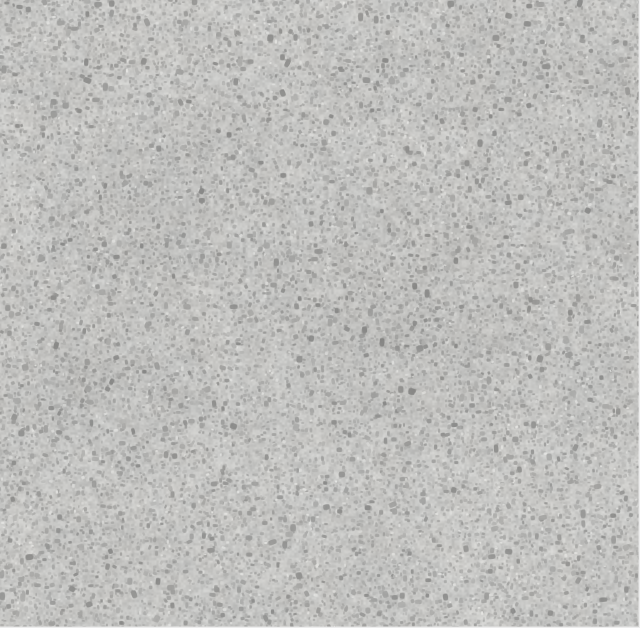
Give the GLSL for this texture, as a Shadertoy shader.

```glsl
// Pale grey engineered stone: a finely mottled ground strewn with mineral grains.
// Jittered cell layers scatter small, medium and large chips, mostly upright or
// level; value noise supplies the powdery ground and its broad clouding.

const float SOFTNESS = 0.0013;              // half width of a grain edge
const vec3 STONE_TINT = vec3(1.001, 1.001, 0.990);
const vec3 RIM_COLOR = vec3(0.93);

// Integer hash: three random values in 0..1 for a cell and a seed.
vec3 hash3(vec2 cell, int seed) {
    uvec3 v = uvec3(ivec3(ivec2(cell), seed) + 4096);
    v = v * 1664525u + 1013904223u;
    v.x += v.y * v.z;
    v.y += v.z * v.x;
    v.z += v.x * v.y;
    v ^= v >> 16u;
    v.x += v.y * v.z;
    v.y += v.z * v.x;
    v.z += v.x * v.y;
    return vec3(v >> 8u) / 16777216.0;
}

// Smooth value noise centred on zero, -0.5..0.5.
float valueNoise(vec2 p, int seed) {
    vec2 cell = floor(p);
    vec2 f = fract(p);
    f = f * f * (3.0 - 2.0 * f);
    float bottom = mix(hash3(cell, seed).x, hash3(cell + vec2(1, 0), seed).x, f.x);
    float top = mix(hash3(cell + vec2(0, 1), seed).x, hash3(cell + vec2(1, 1), seed).x, f.x);
    return mix(bottom, top, f.y) - 0.5;
}

// Distance-like shape between an ellipse and a box, turned by an angle.
float chipDistance(vec2 offset, float angle, float stretch, float radius) {
    float c = cos(angle);
    float s = sin(angle);
    vec2 q = abs(mat2(c, -s, s, c) * offset) * vec2(1.0 / stretch, stretch);
    return mix(length(q), max(q.x, q.y), 0.5) - radius;
}

// Angle close to level or upright, with some spread.
float chipAngle(float random) {
    float turn = random * 2.0;
    float spread = fract(turn) - 0.5;
    return 1.5708 * floor(turn) + 4.0 * spread * spread * spread;
}

// Lays one layer of grains over a shade; radii are in cell units.
float addGrains(float shade, vec2 p, float density, float presence,
                vec2 radii, vec2 tones, int seed) {
    vec2 grid = p * density;
    vec2 home = floor(grid);
    float soft = SOFTNESS * density;
    for (int y = -1; y <= 1; y++) {
        for (int x = -1; x <= 1; x++) {
            vec2 cell = home + vec2(x, y);
            vec3 place = hash3(cell, seed);
            vec3 form = hash3(cell, seed + 1);
            vec3 look = hash3(cell, seed + 2);
            float radius = mix(radii.x, radii.y, form.x * form.x);
            float d = chipDistance(grid - cell - place.xy, chipAngle(form.y),
                                   mix(1.0, 1.35, form.z), radius);
            float mask = 1.0 - smoothstep(-soft, soft, d);
            mask *= step(place.z, presence);
            shade = mix(shade, mix(tones.x, tones.y, look.x), mask);
        }
    }
    return shade;
}

// Broad clouding, from wide drifts to small patches.
float clouding(vec2 p) {
    return 0.022 * valueNoise(p * 3.0 + 0.4, 3)
         + 0.024 * valueNoise(p * 8.0, 4)
         + 0.024 * valueNoise(p * 22.0, 5)
         + 0.024 * valueNoise(p * 50.0, 6);
}

void mainImage(out vec4 fragColor, in vec2 fragCoord) {
    vec2 p = fragCoord / iResolution.y;

    // Powdery ground
    float shade = 0.774;
    shade += 0.075 * valueNoise(p * 255.0, 1);
    shade += 0.045 * valueNoise(p * 130.0 + 7.3, 2);

    // Grains from finest to coarsest
    shade = addGrains(shade, p, 150.0, 0.48, vec2(0.26, 0.46), vec2(0.64, 0.74), 10);
    shade = addGrains(shade, p, 140.0, 0.06, vec2(0.22, 0.38), vec2(0.82, 0.87), 20);
    shade = addGrains(shade, p, 92.0, 0.30, vec2(0.20, 0.38), vec2(0.58, 0.72), 30);
    shade = addGrains(shade, p, 52.0, 0.25, vec2(0.16, 0.28), vec2(0.55, 0.69), 40);

    // Clouding and grit over everything, and a barely warm or cool drift
    shade += clouding(p) + 0.02 * valueNoise(p * 300.0 + 3.1, 50);
    float drift = 0.005 * valueNoise(p * 40.0, 60);
    vec3 color = shade * STONE_TINT + vec3(drift, 0.0, -drift);

    // Thin pale rim at the right and lower edges
    float edge = min(iResolution.x / iResolution.y - p.x, p.y);
    color = mix(RIM_COLOR, color, smoothstep(0.001, 0.0035, edge));

    fragColor = vec4(color, 1.0);
}
```
